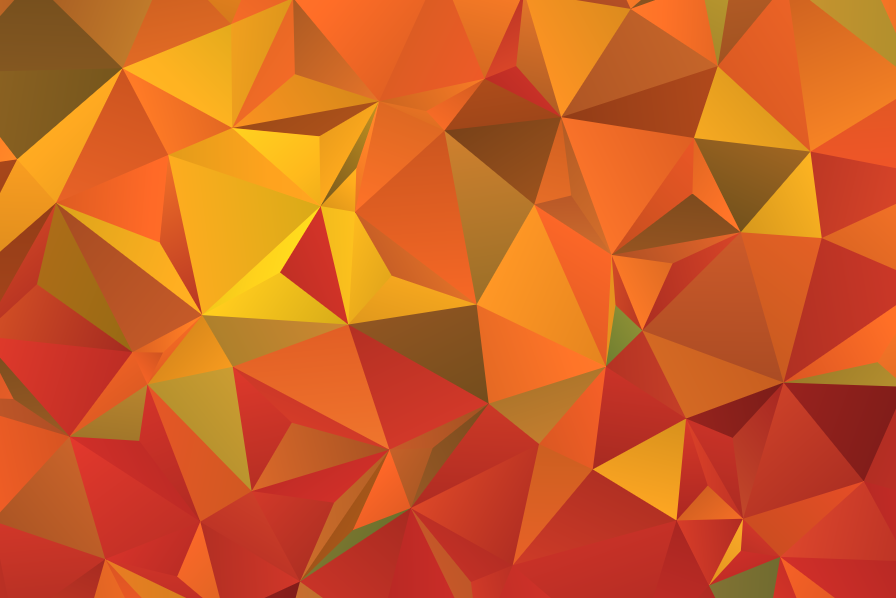
Write a Shadertoy shader that draws this background.

```glsl
// Low-poly mosaic of gradient-shaded triangles in autumn reds, oranges and golds.

const float CELL = 0.174;          // grid spacing, in canvas heights
const float JITTER = 0.78;         // vertex scatter inside a cell; below 1 keeps quads simple
const float TILT = 0.42;           // grid rotation, in radians
const float SPLIT_CHANCE = 0.22;   // share of triangles cut into a fan of three
const float UNITY = 0.12;          // pull of every facet towards its region's mean colour
const float BLEND_DEPTH = 0.5;     // strength of the colour gradient inside a facet
const float SHADE_DEPTH = 0.11;    // strength of the light gradient inside a facet
const vec2 GLOW_CENTER = vec2(0.43, 0.65);
const float GLOW_RADIUS = 0.24;
const vec3 GLOW_COLOR = vec3(0.98, 0.76, 0.10);

const int COLORS = 7;
const vec3 PALETTE[COLORS] = vec3[](
    vec3(0.76, 0.17, 0.15),   // red
    vec3(0.92, 0.41, 0.14),   // orange
    vec3(0.71, 0.35, 0.15),   // rust
    vec3(0.95, 0.62, 0.12),   // gold
    vec3(0.67, 0.55, 0.18),   // olive
    vec3(0.46, 0.32, 0.12),   // brown
    vec3(0.40, 0.50, 0.20));  // green

struct Facet { float cover; vec2 center; float size; vec2 seed; };

vec3 hash3(vec2 p) {
    vec3 q = fract(p.xyx * vec3(0.1031, 0.1030, 0.0973));
    q += dot(q, q.yxz + 33.33);
    return fract((q.xxy + q.yzz) * q.zyx);
}

float cross2(vec2 a, vec2 b) { return a.x * b.y - a.y * b.x; }

vec2 gridVertex(vec2 id, mat2 turn) {
    return turn * (CELL * (id + JITTER * (hash3(id + 71.0).xy - 0.5)));
}

// Weighted palette choice: reds gather low, oranges high, golds around the glow
vec3 regionColor(vec2 p, float pick) {
    float high = smoothstep(0.2, 0.75, p.y);
    vec2 fromGlow = (p - GLOW_CENTER) / GLOW_RADIUS;
    float glow = exp(-dot(fromGlow, fromGlow));
    float calm = 1.0 - 0.95 * glow;
    float weights[COLORS] = float[](
        0.33 * mix(1.8, 0.3, high) * calm,
        0.33 * mix(0.65, 1.5, high),
        0.13 * calm,
        0.085 + 0.9 * glow,
        0.065,
        0.03 * calm,
        0.02 * calm);
    float total = 0.0;
    vec3 mean = vec3(0.0);
    for (int i = 0; i < COLORS; i++) {
        total += weights[i];
        mean += weights[i] * PALETTE[i];
    }
    float rest = pick * total;
    vec3 color = PALETTE[1];
    for (int i = 0; i < COLORS; i++) {
        if (rest >= 0.0 && rest < weights[i]) {
            color = i == 3 ? mix(PALETTE[i], GLOW_COLOR, glow) : PALETTE[i];
        }
        rest -= weights[i];
    }
    return mix(color, mean / total, UNITY);
}

vec3 facetColor(vec2 p, Facet f) {
    vec3 pick = hash3(f.seed);
    vec3 vary = hash3(f.seed + 137.0);
    float angle = 6.2832 * pick.z;
    float ramp = clamp(dot(p - f.center, vec2(cos(angle), sin(angle))) / f.size, -1.0, 1.0);
    vec3 near = regionColor(f.center, pick.x);
    vec3 far = regionColor(f.center, pick.y);
    vec3 color = mix(near, far, BLEND_DEPTH * vary.x * (0.5 + 0.5 * ramp));
    color.g *= mix(0.88, 1.12, vary.y);
    float light = mix(0.94, 1.07, vary.z) + SHADE_DEPTH * ramp;
    if (vary.z < 0.05) light *= 0.75;   // a few facets in deep shade
    return color * light;
}

// Smoothed triangle coverage; the bounding box trims the tips of slivers
float coverage(vec2 p, vec2 a, vec2 b, vec2 c) {
    float side = sign(cross2(b - a, c - a));
    vec2 box = min(p - min(a, min(b, c)), max(a, max(b, c)) - p);
    float inside = side * min(side * box.x, side * box.y);
    inside = min(box.x, box.y);
    inside = min(inside, side * cross2(normalize(b - a), p - a));
    inside = min(inside, side * cross2(normalize(c - b), p - b));
    inside = min(inside, side * cross2(normalize(a - c), p - c));
    return clamp(inside * iResolution.y + 0.5, 0.0, 1.0);
}

// Keeps the two facets that cover the point most
void addFacet(inout Facet first, inout Facet second, vec2 p, vec2 a, vec2 b, vec2 c, vec2 seed) {
    float cover = coverage(p, a, b, c);
    if (cover <= second.cover) return;
    vec2 m = (a + b + c) / 3.0;
    Facet f = Facet(cover, m, max(max(distance(a, m), distance(b, m)), distance(c, m)), seed);
    if (cover > first.cover) { second = first; first = f; }
    else second = f;
}

void mainImage(out vec4 fragColor, in vec2 fragCoord) {
    vec2 p = fragCoord / iResolution.y;
    mat2 turn = mat2(cos(TILT), sin(TILT), -sin(TILT), cos(TILT));
    vec2 base = floor(p * turn / CELL);
    Facet first = Facet(0.0, p, 1.0, base), second = first;
    for (int k = 0; k < 9; k++) {
        vec2 id = base + vec2(k % 3 - 1, k / 3 - 1);
        vec2 a = gridVertex(id, turn), b = gridVertex(id + vec2(1, 0), turn);
        vec2 c = gridVertex(id + vec2(1, 1), turn), d = gridVertex(id + vec2(0, 1), turn);
        // Take the shorter diagonal that separates the two other corners
        bool acFits = cross2(c - a, b - a) * cross2(c - a, d - a) < 0.0;
        bool bdFits = cross2(d - b, a - b) * cross2(d - b, c - b) < 0.0;
        bool useAC = acFits && (!bdFits || distance(a, c) < distance(b, d));
        for (int t = 0; t < 2; t++) {
            vec2 u = useAC ? a : b, v = useAC ? c : d;
            vec2 w = useAC ? (t == 0 ? b : d) : (t == 0 ? a : c);
            if (coverage(p, u, v, w) <= 0.0) continue;
            vec2 seed = id * 3.0 + 200.0 + float(t);
            if (hash3(seed + 311.0).x > SPLIT_CHANCE) {
                addFacet(first, second, p, u, v, w, seed);
                continue;
            }
            // Fan of three around an inner hub
            vec3 pull = 0.4 + hash3(seed + 419.0);
            vec2 hub = (u * pull.x + v * pull.y + w * pull.z) / dot(pull, vec3(1.0));
            addFacet(first, second, p, u, v, hub, seed + 0.31);
            addFacet(first, second, p, v, w, hub, seed + 0.53);
            addFacet(first, second, p, w, u, hub, seed + 0.79);
        }
    }
    vec3 color = facetColor(p, first);
    if (second.cover > 0.0) {
        color = mix(color, facetColor(p, second), second.cover / (first.cover + second.cover));
    }
    fragColor = vec4(color, 1.0);
}
```
